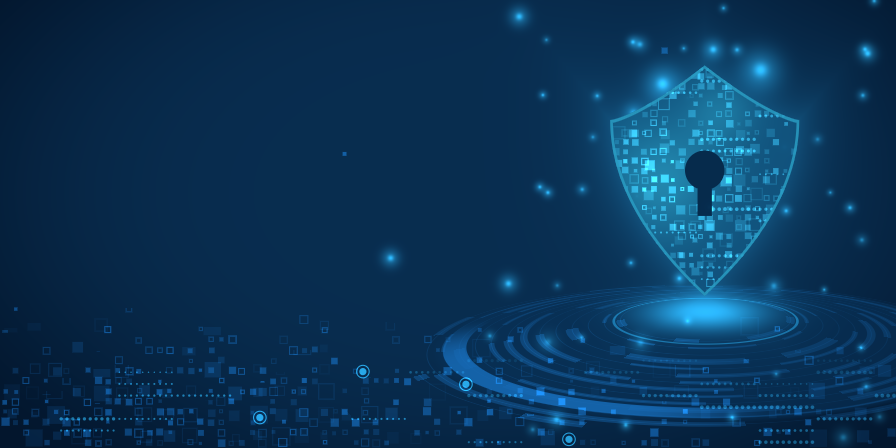
Give the GLSL for this background, as a WebGL 1 fragment shader.

```glsl
precision highp float;
// A glowing shield with a keyhole floats over a tilted disc of broken rings,
// on deep blue with drifting sparks and a field of small data tiles.
// Shapes are distance functions; tiles, sparks and arcs come from hashed cells.

uniform vec2 u_resolution;

#define SHIELD_BASE vec2(1.573, 0.339)
#define SHIELD_HALF_WIDTH 0.211
#define SHIELD_SIDE 0.393
#define SHIELD_PEAK 0.122
#define DISC_CENTER vec2(1.575, 0.320)
#define DISC_TILT 0.25
#define DISC_DROP 0.18
#define NAVY vec3(0.010, 0.085, 0.175)
#define DEEP vec3(0.032, 0.175, 0.310)
#define BLUE vec3(0.080, 0.380, 0.650)
#define TEAL vec3(0.160, 0.610, 0.760)
#define CYAN vec3(0.290, 0.800, 0.880)

vec3 hash3(vec2 p) {
  vec3 q = fract(p.xyx * vec3(0.1031, 0.1030, 0.0973));
  q += dot(q, q.yxz + 33.33);
  return fract((q.xxy + q.yzz) * q.zyx);
}

// Coverage of a shape at distance d, softened over width w
float cover(float d, float w) { return clamp(0.5 - d / w, 0.0, 1.0); }

float glow(vec2 p, float radius) {
  float d2 = dot(p, p) / (radius * radius);
  return 0.5 * exp(-d2) + 0.6 * exp(-9.0 * d2);
}

// Random filled or outlined squares, one per cell
float tiles(vec2 p, float cell, float density, float px) {
  vec2 id = floor(p / cell);
  vec3 h = hash3(id + 7.0), k = hash3(id + 91.0);
  vec2 f = abs((fract(p / cell) - 0.5 + 0.15 * (k.xy - 0.5)) * cell);
  float d = max(f.x, f.y) - cell * mix(0.14, 0.40, h.y);
  if (h.z > 0.65) d = abs(d) - 0.0012;
  return cover(d, px) * step(h.x, density) * mix(0.25, 1.0, k.z);
}

// Short horizontal runs of dots
float dotRows(vec2 p, float px) {
  vec2 cell = vec2(0.013, 0.026);
  vec2 f = (fract(p / cell) - 0.5) * cell;
  vec3 h = hash3(floor(p / vec2(0.13, cell.y)) + 31.0);
  return cover(length(f) - mix(0.0015, 0.0042, h.y), px) * step(0.76, h.x);
}

// Sparks on a jittered grid, denser to the right
float sparks(vec2 p, float cell, float density) {
  vec2 id = floor(p / cell);
  vec3 h = hash3(id + 17.0), k = hash3(id + 53.0);
  vec2 f = (fract(p / cell) - mix(vec2(0.3), vec2(0.7), h.xy)) * cell;
  float chance = density * smoothstep(0.8, 1.45, (id.x + 0.5) * cell);
  return glow(f, cell * mix(0.05, 0.13, k.x)) * step(h.z, chance) * mix(0.5, 1.0, k.y);
}

// Radius of the tilted ring through q; wider rings sit lower
float ringRadius(vec2 q) {
  float ratio = DISC_DROP / DISC_TILT, a = 1.0 - ratio * ratio;
  float b = q.y * ratio / DISC_TILT;
  return (b + sqrt(b * b + a * (q.x * q.x + q.y * q.y / (DISC_TILT * DISC_TILT)))) / a;
}

float shieldDistance(vec2 q) {
  float x = abs(q.x), rise = 1.0 - clamp(q.y / SHIELD_SIDE, 0.0, 1.0);
  float slope = 2.0 * SHIELD_HALF_WIDTH * rise / SHIELD_SIDE;
  float side = (x - SHIELD_HALF_WIDTH * (1.0 - rise * rise)) / sqrt(1.0 + slope * slope);
  float along = max(1.0 - x / SHIELD_HALF_WIDTH, 0.0);
  float top = (q.y - SHIELD_SIDE - SHIELD_PEAK * pow(along, 1.35)) * 0.82;
  return max(max(side, top), -q.y);
}

vec3 drawDisc(vec3 color, vec2 p, float px) {
  vec2 q = p - DISC_CENTER;
  float r = ringRadius(q);
  float w = length(vec2(ringRadius(q + vec2(px, 0.0)), ringRadius(q + vec2(0.0, px))) - r);
  vec2 dir = vec2(q.x, (q.y + DISC_DROP * r) / DISC_TILT) / max(r, 0.001);
  float turn = atan(dir.y, dir.x) / 6.28319 + 0.5;
  float lit = smoothstep(0.35, 0.9, dot(dir, vec2(-0.77, -0.64)));
  color = mix(color, vec3(0.03, 0.19, 0.34), 0.6 * cover(r - 0.6, w + 0.02));
  for (int i = 0; i < 14; i++) {
    float n = float(i);
    vec3 h = hash3(vec2(n, 4.0));
    float arc = hash3(vec2(floor(turn * (9.0 + floor(h.x * 16.0))), n)).x;
    float d = abs(r - 0.19 - 0.036 * n);
    float band = cover(d - mix(0.004, 0.016, h.y), w) * step(arc, 0.42);
    float line = cover(d - 0.001, w);
    color = mix(color, BLUE, (0.42 * band + 0.25 * line) * (0.65 + 0.5 * lit) * step(n, 12.0 + lit));
  }
  color = mix(color, BLUE * 1.1, 0.85 * lit * cover(abs(r - 0.56) - 0.026, w));
  color += TEAL * 0.4 * cover(abs(r - 0.205) - 0.003, w);
  vec2 g = (p - vec2(1.575, 0.302)) / vec2(0.13, 0.038);
  return color + TEAL * 0.8 * exp(-dot(g, g));
}

vec3 drawShield(vec3 color, vec2 p, float px) {
  vec2 q = p - SHIELD_BASE, key = q - vec2(0.0, 0.281);
  float d = shieldDistance(q);
  float heart = exp(-dot(p - vec2(1.48, 0.60), p - vec2(1.48, 0.60)) / 0.016);
  float crown = exp(-dot(p - vec2(1.61, 0.75), p - vec2(1.61, 0.75)) / 0.006);
  vec3 face = mix(vec3(0.04, 0.25, 0.42), TEAL, clamp(0.2 + 0.6 * heart + 0.4 * crown, 0.0, 1.0));
  float mosaic = tiles(p, 0.021, 0.55, px) + 0.7 * tiles(p + 0.37, 0.034, 0.5, px);
  face += CYAN * mosaic * (0.35 + 0.4 * heart);
  face += CYAN * 0.4 * dotRows(p, px);
  float slot = max(abs(key.x) - 0.016, abs(key.y + 0.05) - 0.052);
  float hole = min(length(key) - 0.044, slot);
  face = mix(face, vec3(0.02, 0.16, 0.29), cover(hole, px));
  color += TEAL * 0.22 * exp(-max(d, 0.0) * 16.0);
  color = mix(color, face, 0.95 * cover(d, px));
  return mix(color, TEAL, 0.85 * cover(abs(d + 0.003) - 0.003, px));
}

void main() {
  float px = 1.0 / u_resolution.y;
  vec2 p = gl_FragCoord.xy * px;
  vec2 v = (p - vec2(1.05, 0.57)) / vec2(1.25, 0.75);
  vec3 color = mix(DEEP, NAVY, smoothstep(0.1, 1.25, dot(v, v)));
  color = drawDisc(color, p, px);

  // Data tiles along the lower edge
  float fade = 1.0 - smoothstep(0.04, 0.34, p.y);
  float field = fade * mix(1.0, 0.35, smoothstep(0.7, 1.0, p.x));
  color += BLUE * 0.55 * tiles(p, 0.023, 0.6 * field, px);
  color += BLUE * 0.18 * tiles(p + 0.4, 0.05, 0.75 * field, px);
  color += TEAL * 0.6 * dotRows(p, px) * smoothstep(0.05, 0.5, field) * step(p.y, 0.21);
  for (int i = 0; i < 4; i++) {
    float n = float(i);
    float d = length(p - vec2(0.58 + 0.23 * n, 0.068 + 0.11 * sin(1.2 * n)));
    color += TEAL * 0.8 * (cover(d - 0.008, px) + cover(abs(d - 0.014) - 0.0012, px));
  }

  // Scattered sparks and the larger lone lights
  float light = sparks(p, 0.105, 0.5) + sparks(p + 0.043, 0.17, 0.5);
  light += glow(p - vec2(1.698, 0.844), 0.045) + glow(p - vec2(1.479, 0.813), 0.038);
  light += glow(p - vec2(0.872, 0.424), 0.020) + glow(p - vec2(1.135, 0.367), 0.020);
  light += glow(p - vec2(1.159, 0.963), 0.022);
  color += TEAL * 0.85 * light;

  color = drawShield(color, p, px);
  gl_FragColor = vec4(color, 1.0);
}
```
